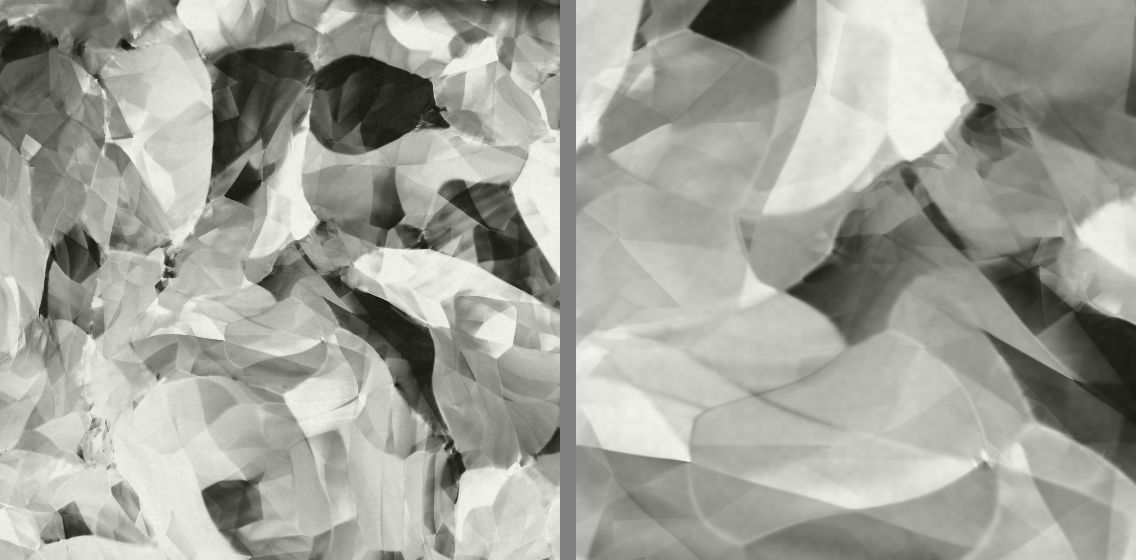
Left, the full canvas; right, a detail of the centre.
Give the GLSL for this texture, as a Shadertoy shader.

```glsl
// Crumpled silver foil: fans of bent shards, sharp creases and pinched knots reflecting soft light.
#define FACETS 5.2          // large facets across the canvas
#define STRETCH 0.9         // elongation of the facets
#define LEAN 0.85           // mean direction of the folds, radians
#define CURVATURE 5.5       // bend of each facet
#define FAN 0.95            // strength of the shards radiating in a facet
#define SHARPNESS 74.0      // crispness of the creases
#define CREASE_GLINT 2.2    // strength of the lines along creases
#define BANDS 0.5           // secondary reflections
#define CONTRAST 1.8
#define BRIGHTNESS -0.02
#define GRAIN 0.03

const float SHARDS = 5.0;

struct Fold { vec2 slope; float crease; float knot; };

float hash(vec2 p) {
    return fract(sin(dot(p, vec2(127.1, 311.7))) * 43758.5453);
}

vec2 hash2(vec2 p) {
    return vec2(hash(p), hash(p + 19.19));
}

float noise(vec2 p) {
    vec2 i = floor(p), f = fract(p);
    f = f * f * (3.0 - 2.0 * f);
    return mix(mix(hash(i), hash(i + vec2(1, 0)), f.x),
               mix(hash(i + vec2(0, 1)), hash(i + vec2(1, 1)), f.x), f.y);
}

// Shards around a pinch point: each drifts in tilt, then snaps to the next.
vec2 fan(vec2 q, vec2 key) {
    float turn = (atan(q.y, q.x) / 6.2831853 + 0.5) * SHARDS;
    float shard = floor(turn), s = turn - shard;
    float width = clamp(0.02 / (length(q) + 0.01), 0.04, 0.5);
    float snap = mix(s, smoothstep(1.0 - width, 1.0, s), 0.6);
    vec2 here = hash2(key + 7.7 * mod(shard, SHARDS));
    vec2 next = hash2(key + 7.7 * mod(shard + 1.0, SHARDS));
    return 2.0 * mix(here, next, snap) - 1.0;
}

// Stretched cells, each a bent sheet; neighbours blend in a narrow crease.
Fold crumple(vec2 p, float sharp, float seed) {
    vec2 slope = vec2(0.0);
    float total = 1e-30, squares = 0.0;
    float wideTotal = 1e-30, wideSquares = 0.0;
    for (int j = -2; j <= 2; j++)
    for (int i = -2; i <= 2; i++) {
        vec2 id = floor(p) + vec2(i, j);
        vec2 shape = hash2(id + seed + 37.3);
        vec2 tilt = 2.0 * hash2(id + seed + 71.7) - 1.0;
        float bend = hash(id + seed + 93.1) - 0.5;

        vec2 q = p - id - hash2(id + seed);
        float angle = LEAN + 2.8 * (shape.x - 0.5);
        vec2 along = vec2(cos(angle), sin(angle));
        vec2 across = vec2(-along.y, along.x);
        float u = dot(q, along), v = dot(q, across);
        float stretch = 1.0 + STRETCH * shape.y;
        vec2 local = vec2(u / stretch, v * stretch);
        float d = length(local);

        float flutes = 0.2 * shape.y * sin(v * 26.0 + u * 5.0);
        vec2 sheet = tilt + across * (CURVATURE * bend * v + flutes);
        sheet += FAN * fan(local, id + seed + 11.3);

        float w = exp(-sharp * (d - 0.5));
        slope += w * sheet;
        total += w;
        squares += w * w;
        float wide = exp(-9.0 * (d - 0.5));
        wideTotal += wide;
        wideSquares += wide * wide;
    }
    float crease = 1.0 - squares / max(total * total, 1e-37);
    float crowd = 1.0 - wideSquares / (wideTotal * wideTotal);
    return Fold(slope / total, crease, smoothstep(0.45, 0.72, crowd));
}

void mainImage(out vec4 fragColor, in vec2 fragCoord) {
    vec2 uv = fragCoord / iResolution.y;

    // Warp the sheet so that facet sizes and edges vary
    vec2 warp = vec2(noise(uv * 3.0 + 4.0), noise(uv * 3.0 + 31.0)) - 0.5;
    vec2 ripple = vec2(noise(uv * 13.0 + 8.0), noise(uv * 13.0 + 57.0)) - 0.5;
    vec2 p = (uv + 0.14 * warp + 0.022 * ripple) * FACETS;

    // Folds from large to tiny; the far edge is out of focus
    float focus = SHARPNESS * mix(1.0, 0.4, smoothstep(0.8, 1.0, uv.y));
    Fold large = crumple(p, focus, 3.0);
    Fold medium = crumple(p * 1.9 + 5.3, focus * 0.75, 143.0);
    Fold small = crumple(p * 4.1 + 9.1, focus * 0.5, 271.0);
    Fold tiny = crumple(p * 7.9 + 2.7, focus * 0.4, 389.0);
    float knot = large.knot * (0.35 + 0.65 * medium.knot);
    vec2 slope = large.slope + 0.62 * medium.slope
               + (0.1 + 0.8 * knot) * small.slope + 0.9 * knot * tiny.slope;

    // Reflected light, with bright and dark glints along the creases
    vec2 light = vec2(0.6, -0.8);
    float shine = dot(slope, light);
    shine += BANDS * sin(3.6 * dot(slope, light.yx) + 1.5 * shine);
    float creases = large.crease + 0.5 * medium.crease + 0.5 * knot * small.crease;
    shine += CREASE_GLINT * creases * (noise(uv * 19.0) - 0.47);

    // Bright near sheet, dim far side, dark gap at the upper right
    vec2 toSheet = uv - vec2(0.25, 0.2);
    shine += 0.8 * (0.5 - uv.y) + 0.7 * exp(-20.0 * dot(toSheet, toSheet));
    shine -= 1.4 * smoothstep(0.95, 1.0, uv.y) * smoothstep(0.55, 0.68, uv.x);

    // Tone curve and fine grain
    float level = 1.0 / (1.0 + exp(-CONTRAST * (shine + BRIGHTNESS)));
    float tone = 0.07 + 0.875 * pow(level, 0.6);
    tone += GRAIN * (noise(uv * 260.0) - 0.5);
    fragColor = vec4(clamp(vec3(tone, tone, tone - 0.023), 0.0, 1.0), 1.0);
}
```
